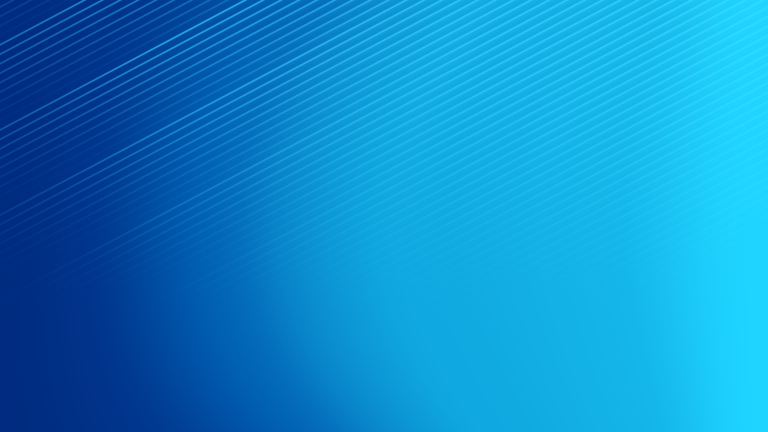
Reproduce this background procedurally as a Shadertoy shader.

```glsl
// Blue gradient, navy to cyan, crossed by fading slanted light stripes

// Horizontal colour ramp, s runs from 0 (left) to 1 (right)
vec3 blueRamp(float s) {
    vec3 color = mix(vec3(0.0, 0.17, 0.50), vec3(0.0, 0.21, 0.55), smoothstep(0.0, 0.14, s));
    color = mix(color, vec3(0.0, 0.36, 0.69), smoothstep(0.10, 0.27, s));
    color = mix(color, vec3(0.03, 0.50, 0.78), smoothstep(0.22, 0.40, s));
    color = mix(color, vec3(0.06, 0.66, 0.88), smoothstep(0.30, 0.53, s));
    color = mix(color, vec3(0.08, 0.71, 0.91), smoothstep(0.52, 0.82, s));
    return mix(color, vec3(0.12, 0.83, 1.0), smoothstep(0.78, 0.98, s));
}

void mainImage(out vec4 fragColor, in vec2 fragCoord) {
    vec2 uv = fragCoord / iResolution.xy;
    float x = fragCoord.x / iResolution.y;

    // Background: the ramp bulges to the left at mid height
    float bulge = 2.0 * uv.y - 1.0;
    vec3 color = blueRamp(uv.x - 0.12 * bulge * bulge * sin(3.14159 * uv.x));

    // Stripes: distance below the reference line, counted in stripes
    float spacing = 0.0219;
    float below = 0.699 - (uv.y - 0.53 * x);
    float phase = fract(below / spacing);
    float pixel = 1.0 / (iResolution.y * spacing);
    float edgeDist = min(phase, 1.0 - phase);
    float crisp = 1.0 - smoothstep(0.0, 0.09 + pixel, edgeDist);
    float tail = (1.0 - phase) * (1.0 - phase) * smoothstep(0.0, pixel, phase);

    // Bundles of nine stripes, brightest at the top, blend together to the right
    float bundle = 1.0 - fract((below + 0.3 * spacing) / (9.0 * spacing));
    float bundleGain = mix(bundle, 0.85, smoothstep(0.1, 0.6, uv.x));
    float fade = smoothstep(0.25, 1.0, uv.y) * mix(0.6, 1.0, smoothstep(0.0, 0.25, uv.x));

    vec3 stripeColor = mix(vec3(0.20, 0.74, 0.98), vec3(0.22, 0.86, 1.0), uv.x);
    float stripe = 0.85 * crisp + 0.35 * tail * smoothstep(0.1, 0.6, uv.x);
    color = mix(color, stripeColor, clamp(stripe * fade * bundleGain, 0.0, 1.0));

    fragColor = vec4(color, 1.0);
}
```
